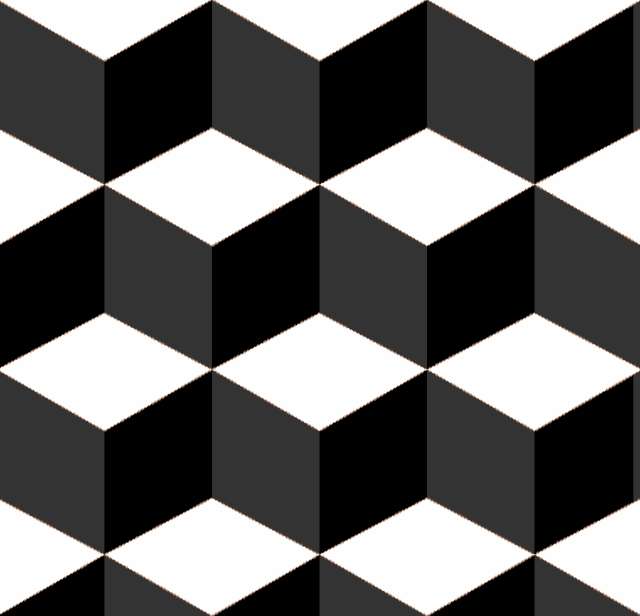
This pattern is drawn by a WebGL 1 fragment shader. Its source:

```glsl
precision highp float;
// Tumbling blocks: staggered rows of cubes with white tops, grey left sides and
// black right sides. Each row band is folded about its cube axes, so two slanted
// edges bound the tops; these edges carry a thin, uneven brown fringe.

uniform vec2 u_resolution;

// Lengths are fractions of the canvas width; y runs downward from the top.
const vec2  ORIGIN     = vec2(0.1632, -0.0007); // centre of the first cube top
const float HALF_WIDTH = 0.1680;   // half the width of a cube
const float ROW_HEIGHT = 0.2891;   // distance between rows of cube tops
const float TOP_RISE   = 0.0885;   // cube top, centre to back corner
const float TOP_DROP   = 0.0960;   // cube top, centre to front corner
const float SEAM_X     = 0.9896;   // even rows restart with grey past this
const float FRINGE     = 0.0013;   // width of each fringe tone
const float JAG_COUNT  = 190.0;    // edge steps across the canvas
const float JAG_DEPTH  = 0.0022;   // depth of the edge steps

const vec3 WHITE = vec3(0.995);
const vec3 GREY  = vec3(0.20);
const vec3 BLACK = vec3(0.0);
const vec3 TAN   = vec3(0.84, 0.75, 0.69);
const vec3 BROWN = vec3(0.45, 0.31, 0.23);

float hash(vec2 p) {
    vec3 q = fract(vec3(p.xyx) * 0.1031);
    q += dot(q, q.yzx + 33.33);
    return fract((q.x + q.y) * q.z);
}

// Distance below a slanted edge, from its vertical gap and its rise.
float slantDistance(float gap, float rise) {
    return gap * HALF_WIDTH / length(vec2(HALF_WIDTH, rise));
}

void main() {
    vec2 canvas = vec2(gl_FragCoord.x, u_resolution.y - gl_FragCoord.y) / u_resolution.x;
    float aa = 0.6 / u_resolution.x;

    // Row band and position about the nearest cube axis
    vec2 p = canvas - ORIGIN;
    float row = floor(p.y / ROW_HEIGHT);
    float oddRow = mod(row, 2.0);
    float x = mod(p.x + HALF_WIDTH * (1.0 + oddRow), 2.0 * HALF_WIDTH) - HALF_WIDTH;
    float y = p.y - row * ROW_HEIGHT;
    float across = abs(x) / HALF_WIDTH;

    // Side faces meet at the cube axis and at the cube boundary
    float axisDistance = min(abs(x), HALF_WIDTH - abs(x)) * sign(x);
    float rightSide = smoothstep(-aa, aa, axisDistance);
    float pastSeam = smoothstep(-aa, aa, canvas.x - SEAM_X) * (1.0 - oddRow);
    vec3 side = mix(GREY, BLACK, rightSide * (1.0 - pastSeam));

    // Cube tops: this row's front edges above, the next row's back edges below
    float front = slantDistance(y - TOP_DROP * (1.0 - across), TOP_DROP);
    float back = slantDistance(ROW_HEIGHT - TOP_RISE * across - y, TOP_RISE);
    float d = min(front, back);

    // Stepped edge with a fringe of varying width
    float along = canvas.x * JAG_COUNT;
    d += (abs(fract(along) - 0.5) - 0.25) * JAG_DEPTH;
    float edgeId = row * 2.0 + step(back, front);
    float fringe = FRINGE * mix(0.5, 1.5, hash(vec2(floor(along), edgeId + 7.0)));

    // Layers from the white top outward to the side face
    vec3 color = mix(WHITE, TAN, smoothstep(-aa, aa, d + fringe));
    color = mix(color, BROWN, smoothstep(-aa, aa, d));
    color = mix(color, side, smoothstep(-aa, aa, d - fringe));
    gl_FragColor = vec4(color, 1.0);
}
```
